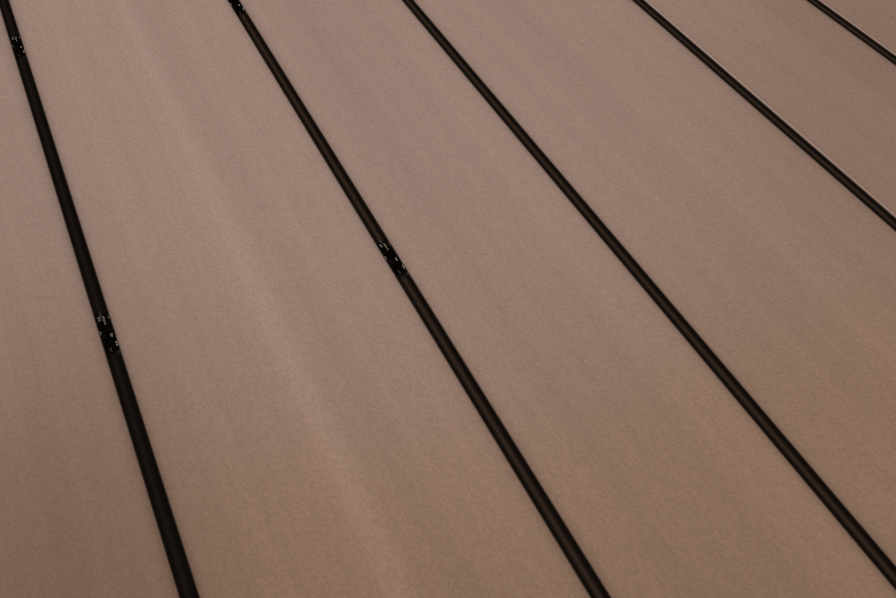
A WebGL 2 fragment shader for this texture:

```glsl
#version 300 es
// Brown composite deck boards, alternately wide and narrow, receding in perspective.
precision highp float;

#define VANISH vec2(-0.391, 2.27)  // where the gaps converge, canvas height = 1
#define FIRST_GAP 0.312            // slope of the leftmost gap
#define PERIOD 0.5325              // one wide plus one narrow board
#define WIDE 0.303                 // width of the wide board
#define GAP 0.0073                 // half width of a gap
#define GRAIN_SCALE vec2(460.0, 1000.0)
#define GRAIN 0.055
#define STREAKS 0.011
#define CLIP_SPACING 0.195

uniform vec2 u_resolution;
out vec4 fragColor;

const vec3 PALE = vec3(0.60, 0.50, 0.45);
const vec3 TAN = vec3(0.55, 0.435, 0.36);
const vec3 SHADE = vec3(0.46, 0.36, 0.30);
const vec3 BLACK = vec3(0.055, 0.04, 0.03);
const vec3 LIP = vec3(0.22, 0.165, 0.135);

float hash(vec2 p) {
  p = fract(p * vec2(0.1031, 0.1137));
  p += dot(p, p.yx + 33.33);
  return fract((p.x + p.y) * p.x * 91.7);
}

// Cellular noise: distance to the nearest point and that cell's random value.
vec2 cellular(vec2 p) {
  vec2 cell = floor(p), best = vec2(9.0, 0.0);
  for (int j = -1; j <= 1; j++)
    for (int i = -1; i <= 1; i++) {
      vec2 c = cell + vec2(i, j);
      vec2 point = c + vec2(hash(c), hash(c + 57.0));
      float d = distance(p, point);
      if (d < best.x) best = vec2(d, hash(c + 113.0));
    }
  return best;
}

// Layered sines across a board, drifting slowly along it.
float streaks(float across, float along, float seed) {
  float sum = 0.0, frequency = 34.0, gain = 1.0;
  for (int i = 0; i < 5; i++) {
    float drift = 0.8 * sin(along * 9.0 + seed + float(i));
    sum += gain * sin(across * frequency + drift + seed * 2.7);
    frequency *= 2.13;
    gain *= 0.72;
  }
  return sum;
}

float blob(vec2 p, vec2 center, vec2 radius) {
  vec2 q = (p - center) / radius;
  return exp(-dot(q, q));
}

// Soft daylight falling over the whole deck.
vec3 daylight(vec2 p) {
  vec3 color = mix(TAN, PALE, smoothstep(0.05, 0.75, p.y - 0.25 * (p.x - 0.6)));
  color = mix(color, PALE, 0.5 * blob(p, vec2(0.72, 0.6), vec2(0.5, 0.4)));
  float dark = 0.75 * blob(p, vec2(0.0, -0.05), vec2(0.38, 0.45));
  dark += 0.55 * blob(p, vec2(1.55, 1.0), vec2(0.38, 0.4));
  dark += 0.35 * blob(p, vec2(1.0, -0.1), vec2(0.7, 0.2));
  return mix(color, SHADE, min(dark, 1.0));
}

// Groove between boards: black slot with a dim brown lip and small clips.
vec3 groove(float x, float slope, float along, float index) {
  float lip = exp(-pow((x + 0.1) / 0.42, 2.0));
  lip *= index < 0.5 ? 0.3 : 0.8;
  vec3 color = mix(BLACK, LIP, lip);
  float joist = (along - 0.547 - 0.134 * (slope - FIRST_GAP)) / CLIP_SPACING;
  float offset = (joist - round(joist)) * CLIP_SPACING;
  float clip = (1.0 - smoothstep(0.008, 0.012, abs(offset))) * step(index, 1.5);
  color = mix(color, BLACK * 0.6, clip);
  float glint = smoothstep(0.72, 0.95, hash(floor(vec2(x * 3.0, offset * 450.0)) + 20.0));
  return color + clip * glint * vec3(0.30, 0.28, 0.26);
}

void main() {
  vec2 p = gl_FragCoord.xy / u_resolution.y;

  // Deck coordinates: slope counts across boards, along runs down their length.
  float along = 1.0 / (VANISH.y - p.y);
  float slope = (p.x - VANISH.x) * along;
  float pair = floor((slope - FIRST_GAP) / PERIOD);
  float f = slope - FIRST_GAP - pair * PERIOD;
  float board = 2.0 * pair + step(WIDE, f);

  // Signed distance to the nearest gap, positive on its right.
  float outer = f < 0.5 * PERIOD ? f : f - PERIOD;
  float inner = f - WIDE;
  float d = abs(outer) < abs(inner) ? outer : inner;
  float gapIndex = d > 0.0 ? board : board + 1.0;

  // Board surface: light, tone per board, streaks and fine grain.
  vec3 color = daylight(p);
  color *= 1.0 + 0.03 * (hash(vec2(board + 9.0, 4.0)) - 0.5);
  color *= 1.0 + STREAKS * streaks(slope, along, board * 1.9);
  color += 0.025 * exp(-pow((slope - 0.47) / 0.012, 2.0));
  vec2 speck = cellular(vec2(slope, along) * GRAIN_SCALE);
  color *= 1.0 + GRAIN * (speck.y - 0.5) + GRAIN * (0.45 - speck.x) * 0.7;

  // Rounded board edges, lit on the far right boards.
  float edge = max(abs(d) - GAP, 0.0);
  color *= 1.0 - 0.2 * exp(-edge / 0.004);
  float lit = smoothstep(0.9, 1.15, slope) * step(0.0, d);
  color += 0.10 * lit * exp(-pow((edge - 0.003) / 0.0015, 2.0));

  float soft = fwidth(slope) * 0.7 + 0.0006;
  float gap = 1.0 - smoothstep(GAP - soft, GAP + soft, abs(d));
  color = mix(color, groove(d / GAP, slope, along, gapIndex), gap);
  fragColor = vec4(color, 1.0);
}
```
